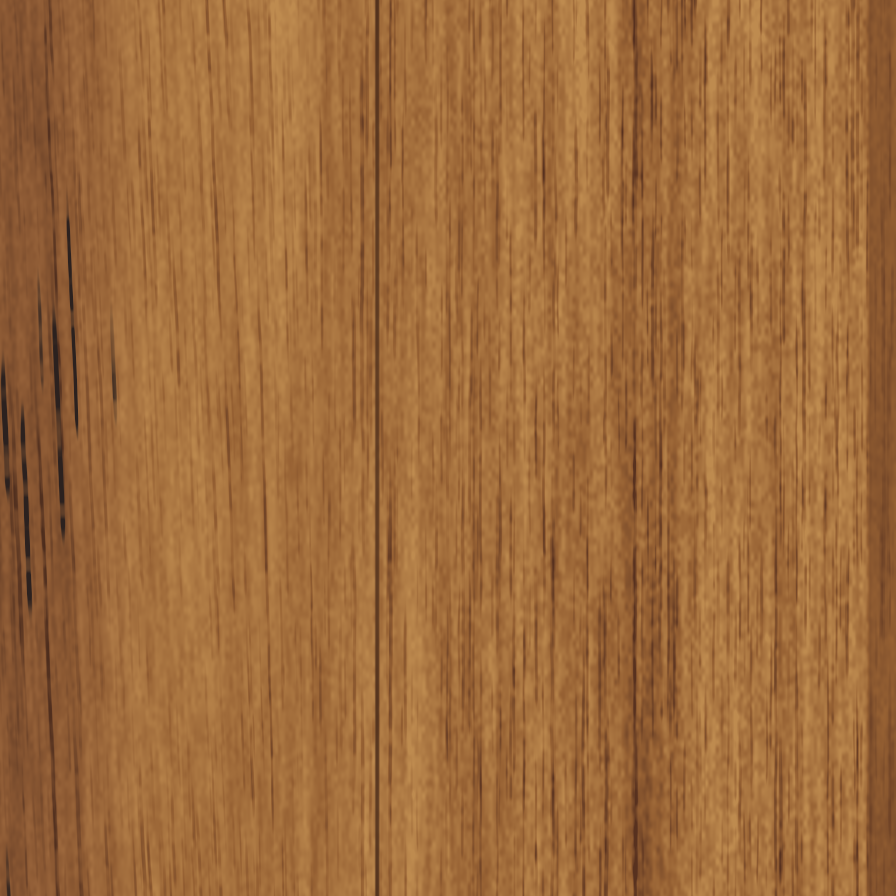
Write a WebGL 2 fragment shader that draws this texture.

```glsl
#version 300 es
precision highp float;
// Two joined boards of warm brown wood with upright grain.
// Threads of shifted 1D noise give the fibres, cells of broken streaks give
// the pores, and a tone profile across the boards sets the broad shading.

#define SEAM_X 0.421
#define SEAM_WIDTH 0.0022
#define EDGE_X 0.968
#define LEAN 0.042
#define BASE_TONE 0.83
#define FIBRE_CONTRAST 0.36
#define GRIT_CONTRAST 0.36
#define SHADOW_WOOD vec3(0.40, 0.235, 0.14)
#define MIDDLE_WOOD vec3(0.59, 0.38, 0.20)
#define LIGHT_WOOD vec3(0.72, 0.518, 0.293)
#define LEFT_TINT vec3(0.50, 0.31, 0.20)
#define RESIN vec3(0.17, 0.13, 0.12)

uniform vec2 u_resolution;
out vec4 fragColor;

float hash(vec2 p) {
    return fract(sin(dot(p, vec2(127.1, 311.7))) * 43758.5453);
}

// Noise along one upright fibre, shifted so that neighbours never line up.
float fibre(float column, float y) {
    y += 19.0 * hash(vec2(column, 4.7));
    float i = floor(y), f = fract(y);
    return mix(hash(vec2(column, i)), hash(vec2(column, i + 1.0)), f * f * (3.0 - 2.0 * f));
}

// Centred fibre noise, blended between neighbouring columns.
float threads(vec2 p) {
    float i = floor(p.x), f = fract(p.x);
    return mix(fibre(i, p.y), fibre(i + 1.0, p.y), f * f * (3.0 - 2.0 * f)) - 0.5;
}

// Tapered upright streaks: one per cell, present with the given chance.
float streaks(vec2 p, vec2 cells, float chance, float width, float seed) {
    float column = floor(p.x * cells.x);
    float y = p.y * cells.y + 7.0 * hash(vec2(column, seed));
    vec2 id = vec2(column, floor(y) + seed * 17.0);
    float along = fract(y);
    float centre = mix(0.3, 0.7, hash(vec2(column, seed + 3.3)));
    float wobble = 0.0012 * fibre(column + seed, p.y * 20.0) - 0.0006;
    float d = abs((fract(p.x * cells.x) - centre) / cells.x + wobble);
    float reach = mix(0.5, 1.0, hash(id + 8.1));
    float taper = smoothstep(0.0, 0.12, along)
                * (1.0 - smoothstep(reach - 0.2, reach, along));
    float halfWidth = width * mix(0.5, 1.0, hash(id + 5.7)) * (0.4 + 0.6 * taper);
    float soft = 0.0004 + 0.5 / u_resolution.x;
    float body = 1.0 - smoothstep(halfWidth - soft, halfWidth + soft, d);
    float ragged = mix(0.35, 1.0, smoothstep(0.15, 0.65, fibre(column + seed * 5.0, p.y * 48.0)));
    return body * taper * ragged * step(hash(id), chance) * mix(0.5, 1.0, hash(id + 1.9));
}

// Broad light and dark areas from the left edge to the right edge.
float boardTone(vec2 p) {
    float tone = BASE_TONE - 0.32 * (1.0 - smoothstep(0.0, 0.17, p.x));
    float band = (p.x - 0.71) / 0.04;
    tone -= 0.17 * exp(-band * band);
    tone += 0.07 * smoothstep(0.74, 0.86, p.x);
    return tone + 0.08 * (p.y - 0.5);
}

vec3 woodColour(float tone) {
    vec3 low = mix(SHADOW_WOOD, MIDDLE_WOOD, clamp(tone / 0.55, -0.3, 1.0));
    return mix(low, LIGHT_WOOD, clamp((tone - 0.55) / 0.45, 0.0, 1.2));
}

void main() {
    vec2 p = gl_FragCoord.xy / u_resolution;

    // Grain leans on the left board and runs straight on the right one.
    float lean = LEAN * (1.0 - smoothstep(0.22, SEAM_X, p.x));
    vec2 q = vec2(p.x + lean * (p.y - 0.5), p.y);

    // Fibres, from broad bands down to fine threads and grit.
    float fineness = mix(0.5, 1.0, smoothstep(0.25, 0.75, p.x));
    float tone = boardTone(p);
    tone += 0.22 * threads(q * vec2(15.0, 1.2));
    tone += 0.22 * threads(q * vec2(60.0, 2.0) + 31.0);
    tone += FIBRE_CONTRAST * fineness * threads(q * vec2(140.0, 5.0) + 57.0);
    tone += 0.20 * threads(q * vec2(230.0, 24.0) + 83.0);
    tone += GRIT_CONTRAST * fineness * threads(p * vec2(256.0, 120.0) + 11.0);

    // Pores: a few long lines, then dense thin broken ones.
    tone -= 0.60 * streaks(q, vec2(33.0, 1.3), 0.45, 0.0023, 1.0);
    tone -= 0.50 * streaks(q, vec2(57.0, 2.6), 0.50, 0.0019, 2.0);
    tone -= 0.55 * fineness * streaks(q, vec2(83.0, 4.3), 0.55, 0.0018, 3.0);
    tone -= 0.45 * fineness * streaks(q, vec2(121.0, 8.0), 0.50, 0.0015, 6.0);

    // Darker strip along the right edge.
    float edge = smoothstep(EDGE_X - 0.002, EDGE_X + 0.004, p.x);
    tone = mix(tone, 0.30 + 0.40 * (tone - 0.70), edge);
    float crease = (p.x - EDGE_X) / 0.004;
    tone -= 0.18 * exp(-crease * crease);

    vec3 colour = woodColour(tone);
    float leftShade = 1.0 - smoothstep(0.02, 0.20, p.x);
    colour = mix(colour, LEFT_TINT * (0.70 + 0.5 * tone), 0.5 * leftShade);

    // Black resin marks near the left edge.
    float nearLeft = 1.0 - smoothstep(0.12, 0.15, q.x);
    float resin = streaks(q + vec2(1.0, 0.0), vec2(50.0, 3.4), 0.24, 0.0028, 4.0);
    colour = mix(colour, RESIN, nearLeft * min(1.0, 1.4 * resin));

    // Seam between the boards.
    float seamSoft = 0.0008 + 0.5 / u_resolution.x;
    float seam = 1.0 - smoothstep(SEAM_WIDTH - seamSoft, SEAM_WIDTH + seamSoft, abs(p.x - SEAM_X));
    float wear = 0.65 + 0.30 * fibre(5.0, p.y * 9.0);
    colour = mix(colour, SHADOW_WOOD * 0.72, wear * seam);

    fragColor = vec4(clamp(colour, 0.0, 1.0), 1.0);
}
```
